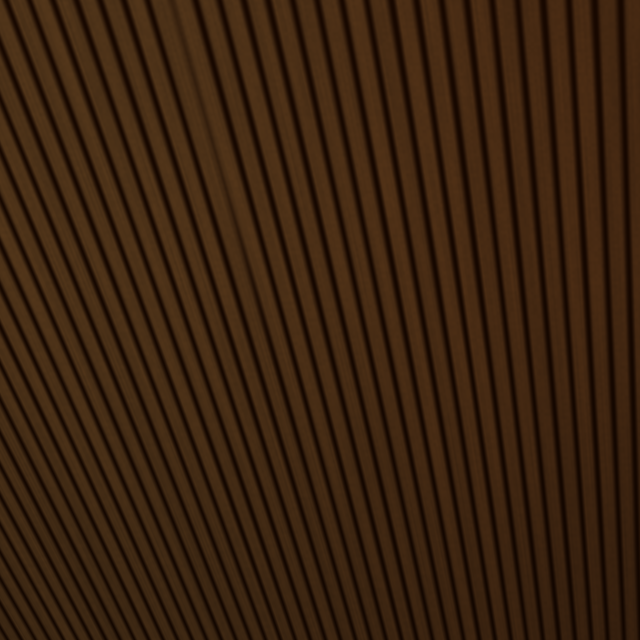
A Shadertoy shader for this texture:

```glsl
// Dark wooden slats fanning out from a vanishing point below the canvas.
// Each pixel is projected along its ray to the top edge, where a slat count
// gives the soft grooves; noise adds grain, tint changes and one worn groove.

float hash(vec2 p) {
    p = fract(p * vec2(0.1031, 0.1137));
    p += dot(p, p.yx + 33.33);
    return fract((p.x + p.y) * p.x * 7.31);
}

float noise(vec2 p) {
    vec2 cell = floor(p), f = fract(p);
    f = f * f * (3.0 - 2.0 * f);
    return mix(mix(hash(cell), hash(cell + vec2(1, 0)), f.x),
               mix(hash(cell + vec2(0, 1)), hash(cell + vec2(1, 1)), f.x), f.y);
}

// Slat count leftwards from the groove near the right edge
float slatCoord(vec2 p) {
    const vec2 vanish = vec2(1.055, -1.734);
    float depth = (p.y - vanish.y) / (1.0 - vanish.y);
    float d = 0.970 - (vanish.x + (p.x - vanish.x) / depth);
    return 24.6 * d + 1.5 * d * abs(d);
}

// Lighting: warm on the right, olive on the left, dim towards the bottom
vec3 woodColor(vec2 p) {
    vec3 wood = mix(vec3(0.295, 0.192, 0.092), vec3(0.280, 0.163, 0.072),
                    smoothstep(0.1, 1.0, p.x));
    float light = mix(0.80, 1.03, smoothstep(-0.1, 0.65, p.y));
    light -= 0.08 * smoothstep(0.75, 1.05, p.x);
    return wood * light;
}

void mainImage(out vec4 fragColor, in vec2 fragCoord) {
    vec2 p = fragCoord / iResolution.xy;
    float n = slatCoord(p);
    float groove = floor(n + 0.5);
    float side = n - groove;
    float slat = floor(n);

    // Wood with a tint per slat, long streaks and fine speckle
    vec3 wood = woodColor(p);
    wood *= 0.97 + 0.06 * hash(vec2(slat + 60.0, 7.0));
    wood *= 0.95 + 0.10 * noise(vec2(n * 9.0 + 200.0, p.y * 7.0 + 3.0));
    wood *= 0.97 + 0.06 * noise(p * 190.0 + 11.0);

    // Groove profile: dark core, softer shoulder on its left
    float wobble = 0.02 * (noise(vec2(groove * 5.0 + 90.0, p.y * 5.0)) - 0.5);
    float shoulder = side > 0.0 ? 0.27 : 0.22;
    float aa = fwidth(slatCoord(p)) * 0.5;
    float dark = 1.0 - smoothstep(0.025 - aa, shoulder + aa, abs(side) + wobble);

    // One groove is worn shallow in its upper part
    float worn = 1.0 - step(0.5, abs(groove - 18.0));
    dark *= 1.0 - 0.65 * worn * smoothstep(0.40, 0.75, p.y);

    // Gentle rounding of each slat
    wood *= 1.0 - 0.07 * pow(1.0 - 2.0 * abs(side), 2.0);

    vec3 shadow = vec3(0.085, 0.028, 0.0) * mix(0.85, 1.1, p.y);
    fragColor = vec4(mix(wood, shadow, dark), 1.0);
}
```
